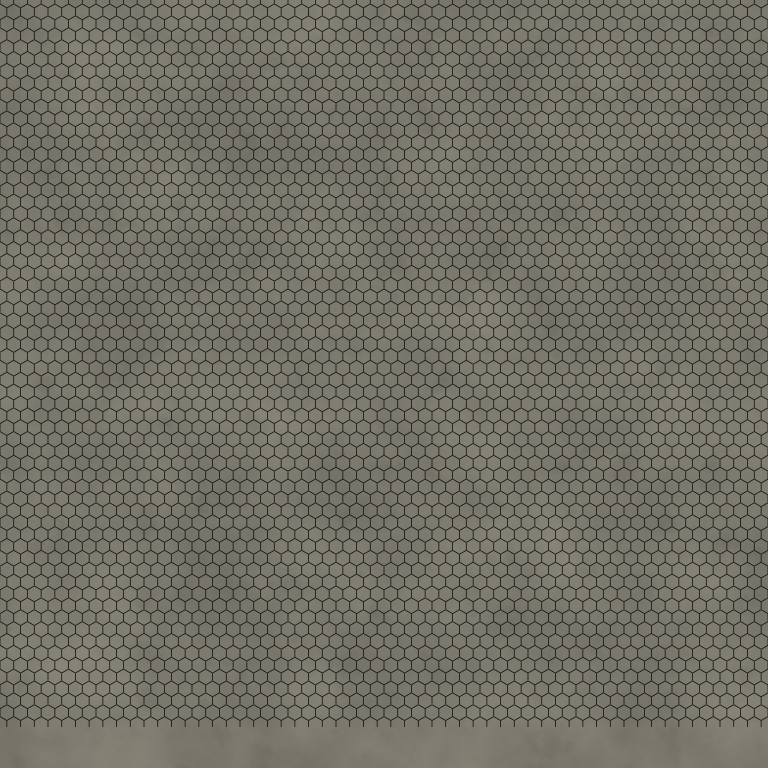
This pattern is drawn by a Shadertoy shader. Its source:

```glsl
const float TILES_ACROSS = 56.0;
const float BAND_HEIGHT = 0.0534;   // bare strip along the bottom
const float JOINT_WIDTH = 0.057;    // in tile widths
const vec3 STONE = vec3(0.489, 0.479, 0.433);
const vec3 JOINT = vec3(0.055, 0.055, 0.05);

vec2 hashGradient(vec2 cell) {
    vec3 q = fract(cell.xyx * vec3(0.1031, 0.1030, 0.0973));
    q += dot(q, q.yzx + 33.33);
    float angle = 6.2832 * fract((q.x + q.y) * q.z);
    return vec2(cos(angle), sin(angle));
}

float gradientNoise(vec2 p) {
    vec2 i = floor(p);
    vec2 f = p - i;
    vec2 u = f * f * f * (f * (f * 6.0 - 15.0) + 10.0);
    vec2 e = vec2(0.0, 1.0);
    float low = mix(dot(hashGradient(i), f),
                    dot(hashGradient(i + e.yx), f - e.yx), u.x);
    float high = mix(dot(hashGradient(i + e.xy), f - e.xy),
                     dot(hashGradient(i + e.yy), f - e.yy), u.x);
    return mix(low, high, u.y);
}

float fbm(vec2 p, float gain) {
    float sum = 0.0;
    float amplitude = 1.0;
    for (int octave = 0; octave < 6; octave++) {
        sum += amplitude * gradientNoise(p);
        p = mat2(1.6, 1.2, -1.2, 1.6) * p + 17.3;
        amplitude *= gain;
    }
    return sum;
}

// Distance to the nearest edge of a pointy-topped hexagon of unit width
float hexEdgeDistance(vec2 p) {
    vec2 period = vec2(1.0, sqrt(3.0));
    vec2 a = mod(p + 0.5 * period, period) - 0.5 * period;
    vec2 b = mod(p, period) - 0.5 * period;
    vec2 h = abs(dot(a, a) < dot(b, b) ? a : b);
    return 0.5 - max(h.x, dot(h, 0.5 * period));
}

// Share of a pixel covered by a line centred at the given distance
float lineCoverage(float dist, float width, float pixel) {
    float inner = max(-0.5 * width, dist - 0.5 * pixel);
    float outer = min(0.5 * width, dist + 0.5 * pixel);
    return clamp((outer - inner) / pixel, 0.0, 1.0);
}

// Weathered stone with broad stains and small dark blotches
vec3 stoneColor(vec2 uv, vec3 base) {
    float stains = fbm(uv * 6.0 + 3.7, 0.62);
    float blotches = smoothstep(0.15, 0.7, fbm(uv * 19.0 + 41.0, 0.55));
    return base * (1.0 + 0.105 * stains - 0.05 * blotches);
}

void mainImage(out vec4 fragColor, in vec2 fragCoord) {
    vec2 uv = fragCoord / iResolution.y;
    float pixel = 1.0 / iResolution.y;

    // Rows are counted from the top edge
    vec2 p = vec2(uv.x, 1.0 - uv.y) * TILES_ACROSS - vec2(0.5, 0.0);
    float joint = lineCoverage(hexEdgeDistance(p), JOINT_WIDTH, pixel * TILES_ACROSS);

    // The joints stop above the bare strip
    joint *= clamp((uv.y - BAND_HEIGHT) / pixel + 0.5, 0.0, 1.0);

    vec3 color = mix(stoneColor(uv, STONE), JOINT, joint);
    fragColor = vec4(color, 1.0);
}
```
